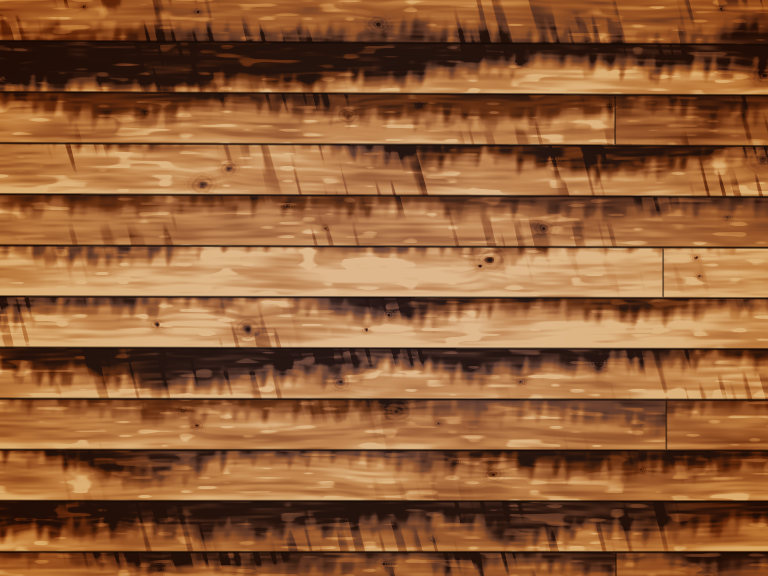
A Shadertoy shader for this texture:

```glsl
#define BOARDS 11.27
#define FIRST_CUT 0.2
#define GAP 0.0017
#define KNOT_SIZE 0.013
#define GRAIN 0.34
#define SAW_MARKS 0.4
#define PALE vec3(0.87, 0.72, 0.55)
#define TAN vec3(0.76, 0.54, 0.35)
#define BROWN vec3(0.61, 0.38, 0.24)
#define RUST vec3(0.41, 0.21, 0.10)
#define UMBER vec3(0.41, 0.27, 0.23)
#define CHAR vec3(0.15, 0.09, 0.08)

// Per board: burn depth at left, at right, strength (negative burns upward), tone
const vec4 BOARD[12] = vec4[12](
    vec4(0.00, 0.25, -0.80, 0.36), vec4(0.88, 0.42, 0.95, 0.22),
    vec4(0.50, 0.38, 0.72, 0.32), vec4(-0.15, 0.35, 0.92, 0.24),
    vec4(0.30, 0.12, 0.65, 0.33), vec4(0.10, 0.02, 0.80, 0.08),
    vec4(0.20, 0.26, 0.80, 0.12), vec4(0.56, 0.30, 0.85, 0.19),
    vec4(0.28, 0.15, 0.65, 0.28), vec4(0.38, 0.32, 0.82, 0.28),
    vec4(0.72, 0.42, 0.86, 0.32), vec4(0.10, 0.40, 0.75, 0.38));

float hash(vec2 p) {
    vec3 q = fract(p.xyx * 0.1031);
    q += dot(q, q.yzx + 33.33);
    return fract((q.x + q.y) * q.z);
}

float noise(vec2 p) {
    vec2 i = floor(p), f = fract(p);
    f = f * f * (3.0 - 2.0 * f);
    return mix(mix(hash(i), hash(i + vec2(1, 0)), f.x),
               mix(hash(i + vec2(0, 1)), hash(i + vec2(1, 1)), f.x), f.y);
}

float fbm(vec2 p) {
    return 0.55 * noise(p) + 0.3 * noise(p * 2.1 + 7.3) + 0.15 * noise(p * 4.3 + 3.1);
}

// Wood colour from pale (0) to charred (1)
vec3 woodRamp(float t, float ash) {
    vec3 c = mix(PALE, TAN, smoothstep(0.0, 0.24, t));
    c = mix(c, BROWN, smoothstep(0.2, 0.46, t));
    c = mix(c, mix(RUST, UMBER, ash), smoothstep(0.42, 0.7, t));
    return mix(c, CHAR, smoothstep(0.66, 0.96, t));
}

void mainImage(out vec4 fragColor, in vec2 fragCoord) {
    vec2 p = fragCoord / iResolution.y;
    float aspect = iResolution.x / iResolution.y, px = 1.0 / iResolution.y;

    // Boards, counted from the top and slightly out of level
    float v = (1.0 - p.y) * BOARDS + FIRST_CUT - 0.06 * p.x * p.y;
    float row = floor(v), f = v - row;
    vec4 board = BOARD[clamp(int(row), 0, 11)];

    // Butt joint in every third board
    float jointX = 1.11 + 0.12 * (hash(vec2(row, 5.0)) - 0.5);
    float hasJoint = step(1.5, mod(row, 3.0));
    float piece = hasJoint * step(jointX, p.x);
    float seed = row * 17.0 + piece * 5.3;

    // Knots push the grain aside
    float knot = 0.0, halo = 0.0, bend = 0.0;
    for (int i = 0; i < 4; i++) {
        vec2 id = vec2(row * 3.0 + 1.0, float(i) + 2.0);
        vec2 c = vec2(hash(id) * aspect, 0.2 + 0.6 * hash(id + 31.0));
        float size = KNOT_SIZE * mix(0.25, 1.0, pow(hash(id + 57.0), 2.0));
        vec2 d = (p - vec2(c.x, p.y + (f - c.y) / BOARDS)) / size;
        d.x *= 0.8;
        float r = length(d) + 0.5 * (noise(d * 1.5 + seed) - 0.5);
        float soft = px / size;
        float ring = 0.5 + 0.5 * cos(r * 9.0);
        knot = max(knot, (1.0 - smoothstep(0.5 - soft, 0.7 + soft, r)) * (0.75 + 0.25 * ring));
        halo = max(halo, exp(-r * r * 0.35) * (0.55 + 0.45 * ring));
        bend += d.y * exp(-dot(d, d) * 0.12) * size * 7.0;
    }

    // Long wavy grain and fine fibres
    float wave = f - bend + 0.25 * fbm(vec2(p.x * 2.5, seed));
    float grain = noise(vec2(p.x * 3.0 + seed, wave * 13.0 + seed));
    float fibre = noise(vec2(p.x * 22.0, wave * 20.0 + seed * 3.0));
    float blotch = fbm(vec2(p.x * 6.0 + seed, f * 2.0 + seed));
    float t = board.w + piece * 0.08 + GRAIN * (0.55 * grain + 0.45 * fibre - 0.5)
            + 0.5 * (blotch - 0.5);

    // Scorched edge with a ragged, saw-toothed fringe
    float side = board.z < 0.0 ? 1.0 - f : f;
    float teeth = noise(vec2((p.x + 0.008 * f) * 95.0, f * 3.0 + seed));
    float reach = mix(board.x, board.y, p.x / aspect)
                + 0.9 * (fbm(vec2(p.x * 4.5, seed + 0.4)) - 0.5) + 0.3 * (teeth - 0.5);
    float burn = 1.0 - smoothstep(-0.25, 0.26, side - reach);
    burn *= abs(board.z) * (0.72 + 0.3 * fibre + 0.25 * blotch);
    t = mix(t, 1.0, clamp(burn, 0.0, 1.0));

    // Slanted saw strokes in clusters
    float stroke = smoothstep(0.62, 0.85, noise(vec2((p.x - 0.022 * f) * 110.0, seed + f)));
    float cluster = smoothstep(0.52, 0.72, noise(vec2(p.x * 7.0, seed + f * 1.2)));
    t += SAW_MARKS * stroke * cluster * hash(vec2(row, 9.0));

    // Scuffs bare the wood; knots darken it
    float scuff = smoothstep(0.72, 0.9, noise(vec2(p.x * 28.0 + seed, f * 11.0 + seed)));
    t -= 0.2 * scuff + 0.12 * smoothstep(0.8, 0.95, f);
    t = max(t + 0.32 * halo, knot);
    vec3 col = woodRamp(clamp(t, 0.0, 1.0), smoothstep(0.3, 0.7, noise(vec2(p.x * 2.0, seed))));

    // Dark gaps between boards and at joints
    float edge = min(f, 1.0 - f) / BOARDS;
    float gap = 1.0 - smoothstep(GAP - px, GAP + px, edge);
    float joint = hasJoint * (1.0 - smoothstep(0.0, 0.001 + px, abs(p.x - jointX)));
    col = mix(col, CHAR * 0.6, max(gap * 0.85, joint * 0.6));

    // Warmer, deeper colour toward the corners
    vec2 q = fragCoord / iResolution.xy - 0.5;
    float corner = dot(q, q) * 2.0;
    col = pow(col, 1.0 + corner * vec3(0.1, 0.3, 0.65));
    fragColor = vec4(col, 1.0);
}
```
